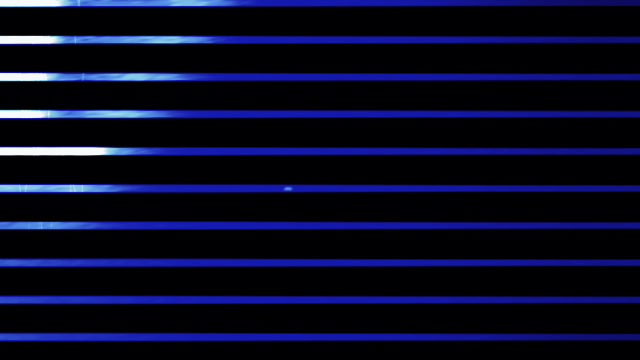
This pattern is drawn by a WebGL 1 fragment shader. Its source:

```glsl
precision highp float;
// Ten thin glowing blue bars on black, burning white-hot at their left ends.
uniform vec2 u_resolution;

const float PITCH = 0.1032;      // bar spacing, in canvas heights
const float FIRST_BAR = 0.0075;  // centre of the top bar, below the top edge

float hash(vec2 p) {
  return fract(sin(dot(p, vec2(127.1, 311.7))) * 4375.85);
}

float noise(vec2 p) {
  vec2 cell = floor(p);
  vec2 f = fract(p);
  f = f * f * (3.0 - 2.0 * f);
  float low = mix(hash(cell), hash(cell + vec2(1.0, 0.0)), f.x);
  float high = mix(hash(cell + vec2(0.0, 1.0)), hash(cell + 1.0), f.x);
  return mix(low, high, f.y);
}

float bell(float x, float width) {
  return exp(-x * x / (width * width));
}

// Heat to colour: black, navy, blue, sky, cyan, white
vec3 heatColor(float h) {
  vec3 c = mix(vec3(0.0, 0.0, 0.01), vec3(0.05, 0.04, 0.36), smoothstep(0.04, 0.25, h));
  c = mix(c, vec3(0.08, 0.10, 0.69), smoothstep(0.22, 0.43, h));
  c = mix(c, vec3(0.31, 0.53, 0.89), smoothstep(0.43, 0.66, h));
  c = mix(c, vec3(0.52, 0.79, 0.91), smoothstep(0.63, 0.82, h));
  return mix(c, vec3(0.97, 0.98, 0.98), smoothstep(0.80, 1.0, h));
}

// Fine slanted scratches catching the light
float scratches(float x, float across, float row) {
  float sum = 0.0;
  for (int i = 0; i < 5; i++) {
    float seed = float(i);
    float place = 0.03 + 0.10 * hash(vec2(seed, row));
    float slant = 0.004 * (hash(vec2(row, seed + 9.0)) - 0.3);
    sum += bell(x - place - slant * across, 0.0013);
  }
  return sum;
}

// Heat along one bar, before shading across its thickness
float barHeat(float x, float across, float row) {
  float heat = mix(0.47, 0.40, smoothstep(0.1, 0.6, x));
  float dimming = 0.07 + 0.08 * bell(row, 1.0) + 0.04 * bell(row - 9.0, 0.8);
  heat -= dimming * smoothstep(0.55, 1.0, x);
  heat += 0.07 * exp(-x * 8.0);

  // Reflection that drifts left from bar to bar and fades in the lower ones
  float strength = 1.0 - smoothstep(4.3, 7.5, row);
  float center = 0.30 - 0.037 * row;
  heat += strength * 0.20 * bell(x - center, 0.055);
  heat += strength * 0.13 * (1.0 - smoothstep(center - 0.02, center + 0.14, x));

  // White source at the left, longest in the fifth bar
  float longest = step(3.5, row);
  float whiteEnd = 0.085 - 0.008 * row + 0.095 * longest;
  float source = 1.0 - smoothstep(whiteEnd - 0.02, whiteEnd + 0.04, x);
  heat += 0.50 * source * (1.0 - step(4.5, row));
  heat += 0.16 * bell(row - 5.0, 0.4) * bell(x, 0.06);

  // Streaks, scratches and one small blemish
  float streak = noise(vec2(x * 75.0 + across, across * 2.0 + row * 17.0)) - 0.5;
  float lit = strength * (1.0 - smoothstep(center, center + 0.12, x));
  heat += streak * (0.02 + 0.13 * lit);
  heat += 0.10 * strength * scratches(x, across, row);
  float speckle = 0.6 + 0.6 * noise(vec2(x * 300.0, across * 3.0));
  heat += 0.25 * speckle * bell(row - 5.0, 0.3) * bell(x - 0.45, 0.007)
        * bell(across - 0.1, 0.5);
  return heat;
}

void main() {
  vec2 uv = gl_FragCoord.xy / u_resolution;
  float down = 1.0 - uv.y - FIRST_BAR;
  float row = floor(down / PITCH + 0.5);

  // Bars taper slightly to the right; their rims fade softly
  float halfWidth = mix(0.0145, 0.0118, smoothstep(0.0, 1.0, uv.x));
  float across = (down - row * PITCH) / halfWidth;
  float pixel = 1.0 / (u_resolution.y * halfWidth);
  float body = 1.0 - smoothstep(0.60 - 0.5 * pixel, 1.0 + 0.5 * pixel, abs(across));
  body *= 1.0 - 0.06 * across * across;

  float heat = barHeat(uv.x, across, row) * body;
  gl_FragColor = vec4(heatColor(heat), 1.0);
}
```
